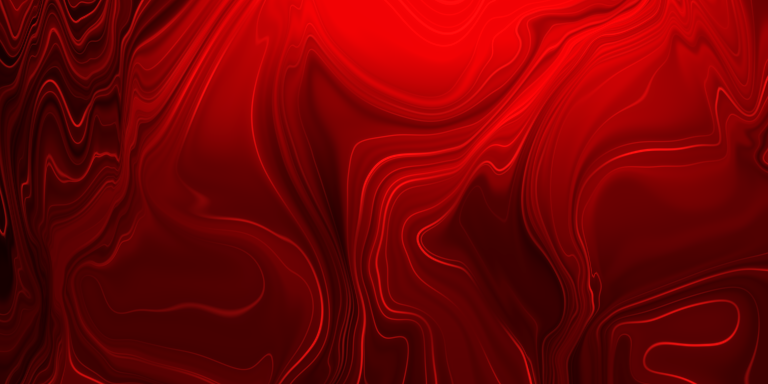
Write a WebGL 1 fragment shader that draws this background.

```glsl
precision highp float;
// Red marbled liquid: folded strands with thin glowing veins, lit from the top.

uniform vec2 u_resolution;

float hash(vec2 cell) {
  return fract(sin(dot(cell, vec2(127.1, 311.7))) * 43758.55);
}

vec2 gradientAt(vec2 cell) {
  float angle = 6.2832 * hash(cell);
  return vec2(cos(angle), sin(angle));
}

// Gradient noise, roughly -0.7 to 0.7
float noise(vec2 p) {
  vec2 i = floor(p);
  vec2 f = p - i;
  vec2 u = f * f * f * (f * (f * 6.0 - 15.0) + 10.0);
  float a = dot(gradientAt(i), f);
  float b = dot(gradientAt(i + vec2(1.0, 0.0)), f - vec2(1.0, 0.0));
  float c = dot(gradientAt(i + vec2(0.0, 1.0)), f - vec2(0.0, 1.0));
  float d = dot(gradientAt(i + 1.0), f - 1.0);
  return mix(mix(a, b, u.x), mix(c, d, u.x), u.y);
}

// Folds the plane in shrinking steps, stretched upright; the middle stays calmer
vec2 fold(vec2 p) {
  float amount = mix(0.75, 1.1, smoothstep(0.1, 0.6, abs(p.x - 1.05)));
  amount = mix(amount, 1.1, smoothstep(0.6, 0.9, p.y));
  float frequency = 1.8;
  float reach = 0.5 * amount;
  for (int i = 0; i < 4; i++) {
    vec2 s = p * frequency * vec2(1.0, 0.6) + float(i) * 7.3;
    p += reach * vec2(noise(s + 3.7), noise(s + vec2(41.2, 17.9)));
    frequency *= 1.7;
    reach *= 0.52;
  }
  return p;
}

// Height of the liquid layers; its level curves are the strands
float layers(vec2 p) {
  vec2 q = fold(p);
  float lean = 0.1 * q.y + 0.35 * q.y * q.y * q.y;
  return q.x - lean + 0.35 * noise(q * vec2(2.5, 1.6) + 11.0);
}

// One vein per unit of level, jittered, with a soft halo
float vein(float level, float slope, float width) {
  float cell = floor(level);
  float t = level - cell;
  float dist = abs(t - 0.25 - 0.5 * hash(vec2(cell, 7.0))) / slope;
  float core = 1.0 - smoothstep(0.0, width + 1.0 / u_resolution.y, dist);
  float halo = 0.2 * exp(-dist / 0.006);
  float window = smoothstep(0.0, 0.2, t) * smoothstep(1.0, 0.8, t);
  return (core + halo) * window * mix(0.35, 1.0, hash(vec2(cell, 3.0)));
}

// Fine streak that fades once it is narrower than a pixel
float streak(float level, float slope, float frequency, float drift) {
  float footprint = frequency * slope / u_resolution.y;
  return noise(vec2(level * frequency, drift)) * smoothstep(0.9, 0.25, footprint);
}

void main() {
  vec2 p = gl_FragCoord.xy / u_resolution.y;
  p.x += 1.0 - 0.5 * u_resolution.x / u_resolution.y;

  float level = layers(p);
  vec2 e = vec2(0.002, 0.0);
  vec2 rise = vec2(layers(p + e.xy), layers(p + e.yx)) - level;
  float slope = max(length(rise) / e.x, 0.5);

  // Broad light from the upper middle, bent slightly by the folds
  vec2 lit = mix(p, fold(p), 0.12);
  vec2 offset = (lit - vec2(1.2, 1.03)) / vec2(0.76, 0.47);
  float glow = exp(-dot(offset, offset));

  // Dark bands and streaks
  float shade = 0.98 + 0.8 * noise(vec2(level * 3.2, 0.35));
  shade += 0.6 * streak(level, slope, 9.0, 4.3 + p.y);
  shade += 0.5 * streak(level, slope, 22.0, 9.1 + 1.5 * p.y);
  shade += 0.4 * streak(level, slope, 45.0, 2.6 + 2.0 * p.y);
  float red = (0.21 + 0.78 * glow) * mix(clamp(shade, 0.3, 1.6), 1.0, 0.6 * glow);

  // Veins, brighter along some stretches and weaker where crowded
  float veins = vein(level * 7.0, slope * 7.0, 0.0025);
  veins += 0.45 * vein(level * 17.0 + 0.4, slope * 17.0, 0.001);
  veins *= smoothstep(-0.55, 0.5, noise(p * 3.5 + 20.0)) * 1.2;
  veins *= 1.7 / (1.0 + 0.35 * slope);
  veins = clamp(veins, 0.0, 1.0);

  vec3 color = vec3(min(red, 0.95), 0.008 * red, 0.018 * red);
  color += veins * vec3(0.6 - 0.4 * glow, 0.06, 0.05);
  gl_FragColor = vec4(clamp(color, 0.0, 1.0), 1.0);
}
```
